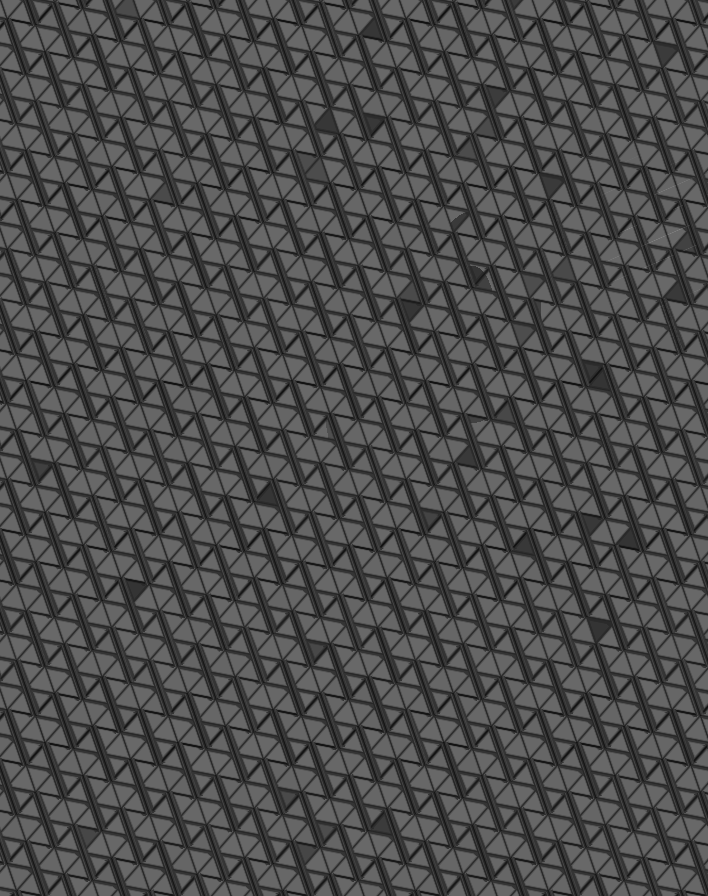
Reproduce this pattern procedurally as a Shadertoy shader.

```glsl
// Charcoal mosaic of small triangular tiles, tilted, with layered steep bars.

float hash(vec2 cell) {
    vec3 q = fract(cell.xyx * vec3(0.1031, 0.1030, 0.0973));
    q += dot(q, q.yzx + 33.33);
    return fract((q.x + q.y) * q.z);
}

// Coverage of the region where the distance is below zero
float fill(float distance, float soft) {
    return 1.0 - smoothstep(-0.5 * soft, 0.5 * soft, distance);
}

// Coverage of a line of the given width centred on zero
float line(float distance, float width, float soft) {
    return fill(abs(distance) - 0.5 * width, soft);
}

void mainImage(out vec4 fragColor, in vec2 fragCoord) {
    // The canvas is 768 units tall, measured down from its top
    float soft = 768.0 / iResolution.y;
    vec2 p = vec2(fragCoord.x, iResolution.y - fragCoord.y) * soft;

    // Tilted equilateral lattice: shallow and steep edge vectors
    vec2 shallow = vec2(24.42, 4.70);
    vec2 steep = vec2(8.14, 23.50);
    vec2 grid = inverse(mat2(shallow, steep)) * (p - vec2(234.0, 279.5));
    vec3 family = vec3(grid, grid.x + grid.y);
    vec3 index = floor(family + 0.5);
    vec3 offset = family - index;

    // Signed distances to the steep, shallow and rising edges
    vec3 d = offset * 21.54;
    vec3 away = abs(d);

    // Place along each line; 0 to 2 crosses a hexagon, 2 to 3 joins two
    vec3 along = vec3(grid.y + 0.5 * offset.x, grid.x + 0.5 * offset.y,
                      grid.x - 0.5 * offset.z);
    vec3 place = mod(along - index * vec3(1.0, 1.0, 2.0) + 1.0, 3.0);
    vec3 spoke = 1.0 - step(2.0, place);

    // Rare and clustered dark tiles, some of them in pairs
    vec2 cell = floor(grid);
    float lower = step(1.0, dot(grid - cell, vec2(1.0)));
    vec2 tile = vec2(cell.x * 2.0 + lower, cell.y) + 200.0;
    vec2 toCluster = (p - vec2(405.0, 270.0)) / vec2(60.0, 130.0);
    float darkChance = 0.014 + 0.12 * exp(-dot(toCluster, toCluster));
    float chance = min(hash(tile + 71.0), 2.5 * hash(cell + 331.0));
    float tone = chance < darkChance ? 0.50 + 0.28 * hash(tile + 7.0) : 1.0;
    float face = (0.396 + 0.014 * hash(tile + 19.0)) * tone;

    // Gaps around the faces, widening into a wedge beside each bar
    float barHalf = mix(0.6, 3.4, spoke.x);
    float wedge = spoke.x * step(0.0, d.x) * 0.9 * place.x;
    float below = step(0.0, d.y);
    vec3 gap = vec3(barHalf + wedge, mix(0.8, 2.1, below * spoke.y),
                    mix(1.5, 0.7, spoke.z));
    vec3 inset = away - gap;
    float edge = min(inset.x, min(inset.y, inset.z));

    // Clipped corners where a face meets the left side of a bar
    float clip = 0.7 * (inset.x + inset.y) - 2.6;
    edge = min(edge, mix(edge, clip, spoke.x * step(d.x, 0.0) * below));
    float shade = mix(face, face * 0.83, fill(edge - 0.8, soft));
    shade = mix(shade, 0.205 * mix(1.0, tone, 0.4), fill(edge, soft));

    // Strong joints between hexagons, fainter ones inside them
    float depth = 0.78 + 0.15 * sin(p.y * 0.041 + 1.0) + 0.07 * sin(p.x * 0.055 + p.y * 0.019);
    vec3 strength = mix(vec3(depth), vec3(0.0, 0.65, 0.6), spoke);
    vec3 width = mix(vec3(0.8, 1.6, 1.5), vec3(0.8, 1.0, 0.7), spoke);
    shade = mix(shade, 0.15, strength.x * line(d.x, width.x, soft));
    shade = mix(shade, mix(0.07, 0.13, spoke.y), strength.y * line(d.y, width.y, soft));
    shade = mix(shade, mix(0.07, 0.15, spoke.z), strength.z * line(d.z, width.z, soft));

    // Steep bars built from parallel strips
    float bar = mix(0.205, 0.16, fill(d.x + 0.3, soft));
    bar = mix(bar, 0.27, line(d.x + 1.9, 0.8, soft));
    bar = mix(bar, 0.26, line(d.x - 2.0, 0.7, soft));
    bar = mix(bar, 0.09, line(d.x, 1.0, soft));
    bar *= 0.94 + 0.12 * hash(vec2(index.x, floor(place.x - along.x)) + 150.0);
    shade = mix(shade, bar, spoke.x * fill(away.x - barHalf, soft));

    // Faint pale scuffs near the upper right
    float scuffZone = smoothstep(90.0, 20.0, length(p - vec2(570.0, 200.0)));
    float scuff = line(sin(p.x * 0.07 + p.y * 0.16) * 8.0, 0.7, soft);
    shade += 0.10 * scuffZone * scuff * step(0.6, hash(tile + 43.0));

    fragColor = vec4(vec3(shade), 1.0);
}
```
